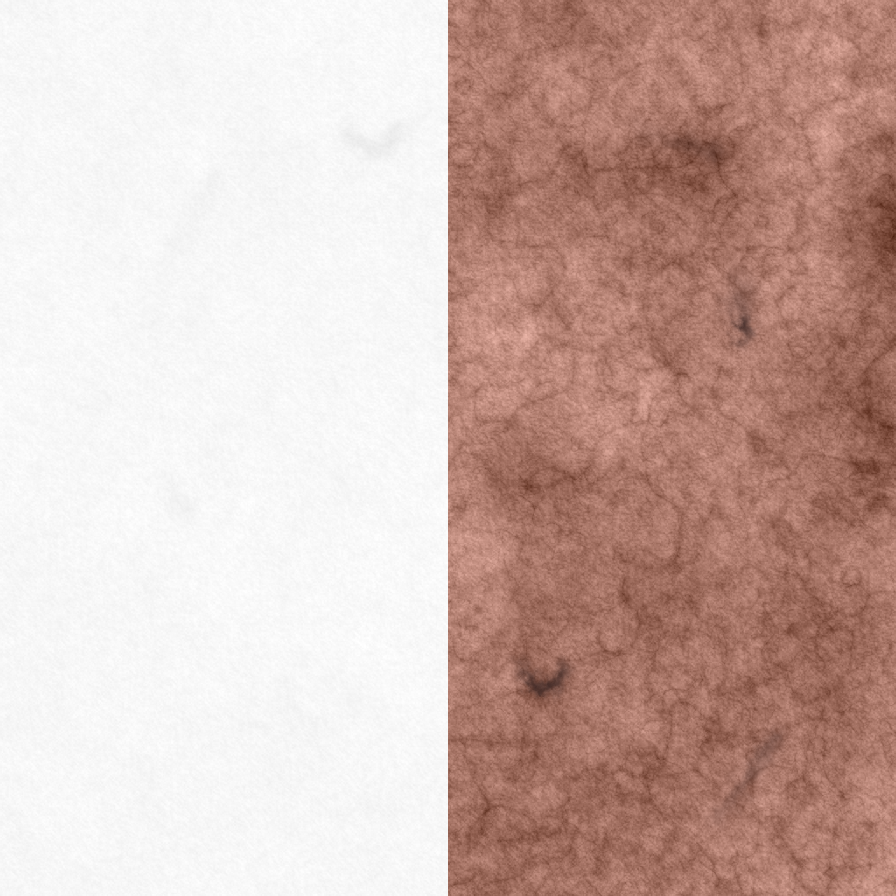
Reproduce this texture procedurally as a Shadertoy shader.

```glsl
// Two panels of worn fibrous stock: pale paper on the left, red-brown leather
// on the right. Layered value noise gives clouds, warped ridges give creases,
// and placed soft stains, arcs and streaks are broken up by the same fibres.

const float SPLIT = 0.5;
const float GRAIN_CELLS = 512.0;
const float CLOUD_SCALE = 7.0;
const float VEIN_SCALE = 15.0;
const float CLOUD_GAIN = 0.26;
const float VEIN_GAIN = 0.17;
const float GRAIN_GAIN = 0.13;
const float PAPER_CONTRAST = 0.09;
const vec3 PAPER = vec3(0.972);
const vec3 LEATHER = vec3(0.667, 0.469, 0.412);
const vec3 LEATHER_TINT = vec3(1.0, 0.95, 0.97);
const vec3 SOOT = vec3(0.23, 0.15, 0.14);

// Soft patches: centre, radius, darkness (negative is lighter).
const int PATCHES = 11;
const vec4 patches[PATCHES] = vec4[PATCHES](
    vec4(0.660, 0.800, 0.085, 0.09), vec4(0.785, 0.830, 0.045, 0.13),
    vec4(0.995, 0.745, 0.040, 0.16), vec4(0.955, 0.550, 0.080, 0.09),
    vec4(0.560, 0.430, 0.045, 0.08), vec4(0.740, 0.320, 0.060, 0.07),
    vec4(0.535, 0.630, 0.075, -0.09), vec4(0.560, 0.390, 0.038, -0.10),
    vec4(0.945, 0.900, 0.070, -0.08), vec4(0.830, 0.410, 0.065, -0.07),
    vec4(0.680, 0.520, 0.050, -0.07));

float hash(vec2 p) {
    return fract(sin(dot(p, vec2(127.1, 311.7))) * 43758.5453);
}

float noise(vec2 p) {
    vec2 i = floor(p), f = fract(p);
    f = f * f * (3.0 - 2.0 * f);
    return mix(mix(hash(i), hash(i + vec2(1, 0)), f.x),
               mix(hash(i + vec2(0, 1)), hash(i + vec2(1, 1)), f.x), f.y);
}

const mat2 TURN = mat2(0.8, 0.6, -0.6, 0.8);

float fbm(vec2 p) {
    float sum = 0.0, amp = 0.5;
    for (int i = 0; i < 5; i++) {
        sum += amp * noise(p);
        p = TURN * p * 2.03 + 17.3;
        amp *= 0.56;
    }
    return sum / 1.07;
}

// Thin creases where warped noise crosses its midpoint.
float veins(vec2 p) {
    float sum = 0.0, amp = 0.5;
    for (int i = 0; i < 4; i++) {
        vec2 warp = vec2(noise(p * 1.7 + 3.1), noise(p * 1.7 + 41.7)) - 0.5;
        float ridge = 1.0 - abs(2.0 * noise(p + 1.3 * warp) - 1.0);
        sum += amp * pow(ridge, 6.0);
        p = TURN * p * 1.9 + 9.2;
        amp *= 0.8;
    }
    return sum;
}

float blob(vec2 p, vec2 centre, vec2 radius) {
    vec2 d = (p - centre) / radius;
    return exp(-dot(d, d));
}

// Lower half of a soft ring.
float cup(vec2 p, vec2 centre, float radius, float width) {
    vec2 d = p - centre;
    float ring = (length(d) - radius) / width;
    return exp(-ring * ring) * smoothstep(0.6 * radius, -radius, d.y);
}

float streak(vec2 p, vec2 a, vec2 b, float width) {
    vec2 d = b - a;
    float h = clamp(dot(p - a, d) / dot(d, d), 0.0, 1.0);
    float r = length(p - a - d * h) / width;
    return exp(-r * r) * (1.0 - 0.6 * h);
}

void mainImage(out vec4 fragColor, in vec2 fragCoord) {
    vec2 uv = fragCoord / iResolution.xy;

    // Clouds, creases and woven grain
    float cloud = fbm(uv * CLOUD_SCALE + 5.7) - 0.5;
    float vein = veins(uv * VEIN_SCALE + 2.4);
    float fibre = fbm(uv * 75.0 + 31.0);
    vec2 cell = floor(uv * GRAIN_CELLS);
    vec2 weave = vec2(uv.x + uv.y, (uv.y - uv.x) * 0.5) * GRAIN_CELLS * 0.6;
    float grain = 0.55 * (hash(cell) - 0.5) + 0.65 * (noise(weave) - 0.5);
    float dark = CLOUD_GAIN * cloud + VEIN_GAIN * (vein - 0.36)
               + 0.16 * (fibre - 0.5);

    // Broad stains
    float stain = 0.0;
    for (int i = 0; i < PATCHES; i++)
        stain += patches[i].w * blob(uv, patches[i].xy, vec2(patches[i].z));

    // Deep marks with frayed edges
    vec2 frayed = uv + 0.022 * (vec2(fibre, fbm(uv * 75.0 + 83.0)) - 0.5);
    float soot = 0.75 * cup(frayed, vec2(0.606, 0.260), 0.025, 0.009)
               + 0.75 * blob(frayed, vec2(0.829, 0.637), vec2(0.009, 0.016))
               + 0.25 * blob(frayed, vec2(0.826, 0.666), vec2(0.016, 0.030))
               + 0.36 * streak(frayed, vec2(0.864, 0.175), vec2(0.800, 0.085), 0.011)
               + 0.22 * streak(frayed, vec2(0.800, 0.830), vec2(0.715, 0.855), 0.012);
    soot *= 0.55 + 0.9 * fibre;
    float smudge = cup(frayed, vec2(0.417, 0.863), 0.027, 0.012)
                 + 0.8 * streak(frayed, vec2(0.205, 0.435), vec2(0.182, 0.465), 0.011)
                 + 0.5 * streak(frayed, vec2(0.240, 0.800), vec2(0.172, 0.680), 0.013);

    // Panel colours
    vec3 paper = PAPER - PAPER_CONTRAST * dark - 0.045 * smudge + 0.035 * grain;
    vec3 leather = LEATHER - LEATHER_TINT * (dark + stain - GRAIN_GAIN * grain);
    leather = mix(leather, SOOT, clamp(soot, 0.0, 0.9));

    float edge = 0.5 / iResolution.x;
    float side = smoothstep(SPLIT - edge, SPLIT + edge, uv.x);
    fragColor = vec4(clamp(mix(paper, leather, side), 0.0, 1.0), 1.0);
}
```
